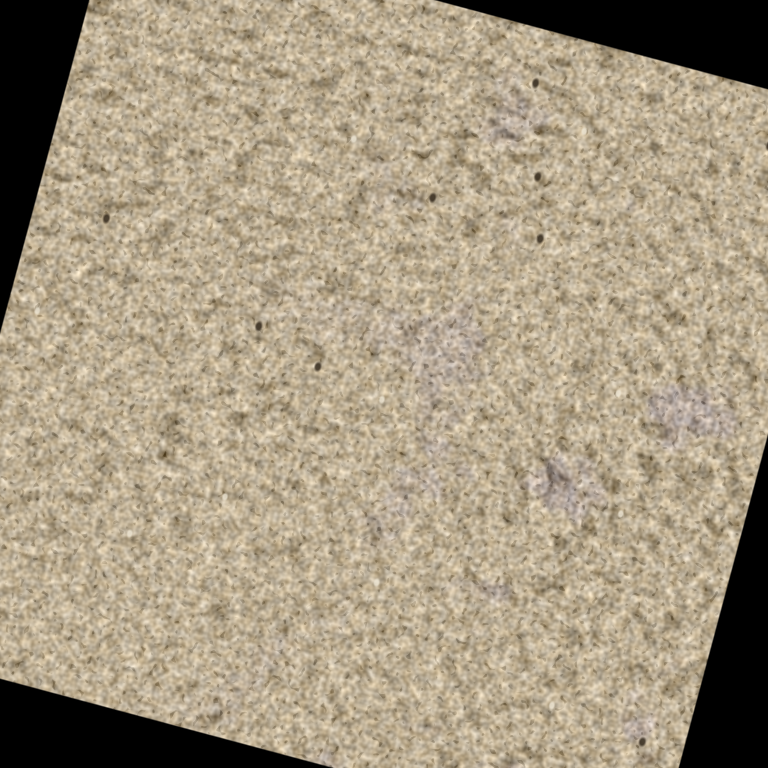
A Shadertoy shader for this texture:

```glsl
// Draws a tilted square of coarse beige sand with dark pits, specks and grey stains on black.
#define TILT 0.2618
#define SAND vec3(0.757, 0.699, 0.596)
#define PIT_COLOR vec3(0.20, 0.16, 0.11)
#define CHIP_COLOR vec3(0.93, 0.90, 0.83)
#define STAIN_SHIFT vec3(-0.035, -0.03, 0.035)
#define GRAIN_SCALE 165.0
#define GRAIN_CONTRAST 0.19
#define CLUMP_CONTRAST 0.13
#define SMUDGE_DEPTH 0.16
#define SPECK_DEPTH 0.15

vec3 hash3(vec2 cell) {
    vec3 q = fract(cell.xyx * vec3(0.1031, 0.1030, 0.0973));
    q += dot(q, q.yxz + 33.33);
    return fract((q.xxy + q.yzz) * q.zyx);
}

mat2 rotation(float angle) {
    float c = cos(angle), s = sin(angle);
    return mat2(c, s, -s, c);
}

float cornerSlope(vec2 cell, vec2 offset) {
    float angle = 6.2832 * hash3(cell + 217.0).x;
    return dot(vec2(cos(angle), sin(angle)), offset);
}

// Gradient noise with unit gradients, centred on zero
float gradientNoise(vec2 p) {
    vec2 i = floor(p), f = fract(p);
    vec2 w = f * f * f * (f * (f * 6.0 - 15.0) + 10.0);
    vec2 e = vec2(1.0, 0.0);
    float low = mix(cornerSlope(i, f), cornerSlope(i + e, f - e), w.x);
    float high = mix(cornerSlope(i + e.yx, f - e.yx), cornerSlope(i + 1.0, f - 1.0), w.x);
    return mix(low, high, w.y);
}

// Sparse round dots, at most one in each grid cell
float scatteredDots(vec2 p, float cells, float share, float radius, float seed) {
    vec2 q = p * cells + seed;
    vec3 h = hash3(floor(q) + 91.0);
    vec2 center = mix(vec2(0.15), vec2(0.85), h.xy);
    float d = length((fract(q) - center) * vec2(1.2, 0.85)) / cells;
    return step(h.z, share) * (1.0 - smoothstep(radius * 0.5, radius * 1.3, d));
}

vec3 sandColor(vec2 p) {
    // Fine grains and small clumps
    float grain = gradientNoise(p * GRAIN_SCALE)
                + 0.85 * gradientNoise(rotation(0.6) * p * GRAIN_SCALE * 0.6 + 31.0);
    float clump = gradientNoise(rotation(1.1) * p * 46.0 + 57.0);
    float tone = GRAIN_CONTRAST * grain + CLUMP_CONTRAST * clump;

    // Oblong smudges: level at the upper left, steep at the right
    float level = gradientNoise(p * vec2(26.0, 55.0) + 13.0);
    float steep = gradientNoise(rotation(0.85) * p * vec2(1.0) * mat2(26.0, 0.0, 0.0, 52.0) + 71.0);
    float smudge = mix(level, steep, smoothstep(-0.25, 0.35, p.x - 0.6 * p.y));
    float density = 0.8 + 0.5 * p.y + 0.25 * p.x + 0.7 * gradientNoise(p * 5.0 + 3.0);
    tone -= SMUDGE_DEPTH * density * smoothstep(0.03, 0.42, smudge);

    // Dark single grains
    float speck = gradientNoise(rotation(0.3) * p * GRAIN_SCALE * 0.8 + 113.0);
    tone -= SPECK_DEPTH * smoothstep(0.24, 0.48, speck);

    // Slight warm and cool tint, and grey stains mostly on the right
    float tint = gradientNoise(p * GRAIN_SCALE * 0.5 + 201.0);
    vec3 color = SAND + tone + tint * vec3(0.03, 0.0, -0.05);
    float stain = gradientNoise(p * 7.5 + 41.0) + 0.3 * gradientNoise(p * 30.0 + 7.0);
    color += STAIN_SHIFT * smoothstep(0.18, 0.42, stain) * smoothstep(-0.3, 0.3, p.x);

    // Rare holes and bright chips
    color = mix(color, PIT_COLOR, 0.85 * scatteredDots(p, 10.0, 0.13, 0.0055, 5.3));
    return mix(color, CHIP_COLOR, 0.8 * scatteredDots(p, 12.0, 0.07, 0.0045, 23.7));
}

void mainImage(out vec4 fragColor, in vec2 fragCoord) {
    vec2 p = rotation(TILT) * (fragCoord - 0.5 * iResolution.xy) / iResolution.y;

    // Unit square with a smooth edge
    float pixel = 1.0 / iResolution.y;
    float edge = max(abs(p.x), abs(p.y)) - 0.5;
    float inside = 1.0 - smoothstep(-pixel, pixel, edge);

    fragColor = vec4(clamp(sandColor(p), 0.0, 1.0) * inside, 1.0);
}
```
